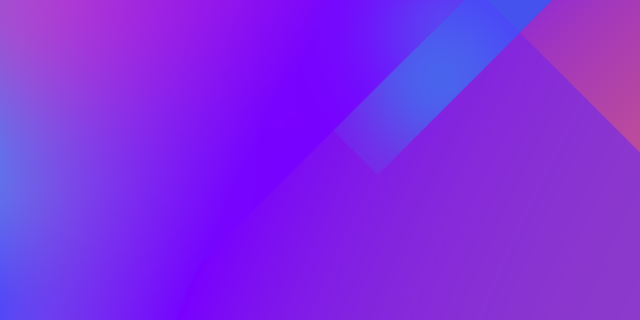
This background is drawn by a WebGL 1 fragment shader. Its source:

```glsl
precision highp float;
// Violet gradient background with a glowing diagonal blue panel and a rose corner.

#define EDGE_UPPER 1.450   // panel edges along the falling diagonal
#define EDGE_LOWER 1.727
#define PANEL_START 0.633  // panel ends along the rising diagonal
#define PANEL_END 1.523
#define GLOW_CENTER vec2(1.38, 0.753)
#define GLOW_RADIUS 0.28
#define HALO_CENTER vec2(1.42, 0.90)
#define HALO_RADIUS 0.26
#define SIDE_FALLOFF 0.23

uniform vec2 u_resolution;

const vec3 VIOLET = vec3(0.47, 0.0, 1.0);
const vec3 PURPLE = vec3(0.55, 0.28, 0.86);
const vec3 PINK = vec3(0.75, 0.22, 0.80);
const vec3 PLUM = vec3(0.56, 0.27, 0.76);
const vec3 BLUE = vec3(0.29, 0.39, 0.93);
const vec3 INDIGO = vec3(0.30, 0.22, 0.99);
const vec3 AZURE = vec3(0.27, 0.32, 0.93);

// Anti-aliased step across an edge
float edge(float limit, float value) {
  float soft = 1.5 / u_resolution.y;
  return smoothstep(limit - soft, limit + soft, value);
}

// Round glow that fades smoothly with distance
float glow(vec2 p, vec2 center, float radius) {
  vec2 d = (p - center) / radius;
  return exp(-dot(d, d));
}

// Horizontal position of the pure violet band at height y
float bandX(float y) {
  return 0.55 + 0.40 * y + 0.11 * y * y;
}

// Left field: violet to pink, with a blue tint along the side
vec3 leftField(vec2 p) {
  float away = clamp(1.0 - p.x / bandX(p.y), 0.0, 1.0);
  vec3 warm = mix(PURPLE, PINK, smoothstep(0.3, 1.0, p.y));
  vec3 side = mix(vec3(0.32, 0.28, 0.97), vec3(0.38, 0.44, 0.92),
                  smoothstep(0.0, 0.45, p.y));
  side = mix(side, vec3(0.64, 0.31, 0.82), smoothstep(0.45, 1.0, p.y));
  return mix(mix(VIOLET, warm, away), side, exp(-p.x / SIDE_FALLOFF));
}

void main() {
  vec2 p = gl_FragCoord.xy / u_resolution * vec2(2.0, 1.0);
  float across = p.x + 1.0 - p.y;
  float along = p.x - 1.0 + p.y;

  // Upper field and the halo beside the panel
  vec3 color = leftField(p);
  color = mix(color, vec3(0.33, 0.32, 0.94),
              0.85 * glow(p, HALO_CENTER, HALO_RADIUS));

  // Plum wash below the diagonal
  float depth = max(p.x - bandX(p.y), 0.0);
  vec3 wash = mix(VIOLET, PLUM, 1.0 - exp(-1.3 * depth));
  float below = edge(EDGE_UPPER, across) * step(0.0001, depth);
  color = mix(color, wash, below);

  // Blue panel, lit from within
  vec3 panel = mix(wash, INDIGO, smoothstep(0.75, 1.4, along));
  panel = mix(panel, BLUE, glow(p, GLOW_CENTER, GLOW_RADIUS));
  panel = mix(panel, AZURE, edge(PANEL_END, along));
  float inPanel = edge(EDGE_UPPER, across) * (1.0 - edge(EDGE_LOWER, across))
                * edge(PANEL_START, along);
  color = mix(color, panel, inPanel);

  // Rose corner beyond the crossing of the diagonals
  float warmth = clamp((across - 1.7) / 0.77, 0.0, 1.0);
  vec3 rose = mix(vec3(0.58, 0.17, 0.82), vec3(0.74, 0.30, 0.60),
                  pow(warmth, 0.8));
  float corner = edge(EDGE_LOWER, across) * edge(PANEL_END, along);
  color = mix(color, rose, corner);

  gl_FragColor = vec4(color, 1.0);
}
```
